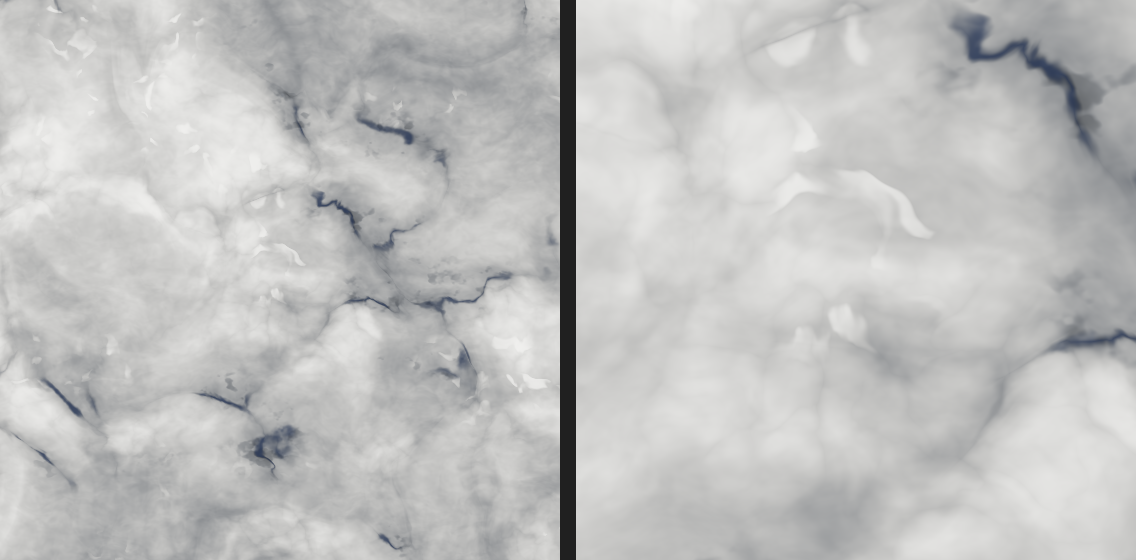
Left: the whole. Right: its middle third, enlarged.
Reproduce this texture procedurally as a Shadertoy shader.

```glsl
const vec3 NAVY = vec3(0.17, 0.23, 0.36);
const vec3 COOL_TINT = vec3(-0.012, 0.0, 0.014);
const vec3 WARM_TINT = vec3(0.003, 0.002, -0.005);
const mat2 OCTAVE_TURN = mat2(0.8, 0.6, -0.6, 0.8);

vec2 hash22(vec2 p) {
    vec3 q = fract(p.xyx * vec3(0.1031, 0.1030, 0.0973));
    q += dot(q, q.yzx + 33.33);
    return fract((q.xx + q.yz) * q.zy);
}

float valueNoise(vec2 p) {
    vec2 cell = floor(p);
    vec2 f = fract(p);
    vec2 w = f * f * f * (f * (f * 6.0 - 15.0) + 10.0);
    float low = mix(hash22(cell).x, hash22(cell + vec2(1, 0)).x, w.x);
    float high = mix(hash22(cell + vec2(0, 1)).x, hash22(cell + vec2(1, 1)).x, w.x);
    return mix(low, high, w.y);
}

// Normalised fractal noise, centred on 0.5
float fbm(vec2 p, int octaves) {
    float sum = 0.0, total = 0.0, amp = 0.5;
    for (int i = 0; i < octaves; i++) {
        sum += amp * valueNoise(p);
        total += amp;
        amp *= 0.5;
        p = OCTAVE_TURN * p * 2.03 + 17.3;
    }
    return sum / total;
}

vec2 warp(vec2 p, float scale, float amount, int octaves) {
    vec2 offset = vec2(fbm(p * scale + 3.7, octaves), fbm(p * scale + 51.2, octaves));
    return p + amount * (offset - 0.5);
}

// x: nearest distance, y: gap to the second nearest, zw: offset from centre
vec4 cells(vec2 p) {
    vec2 base = floor(p);
    float nearest = 9.0, second = 9.0;
    vec2 offset = vec2(0.0);
    for (int y = -2; y <= 2; y++) {
        for (int x = -2; x <= 2; x++) {
            vec2 id = base + vec2(x, y);
            vec2 d = p - id - hash22(id + 7.0);
            float dist = length(d);
            if (dist < nearest) {
                second = nearest;
                nearest = dist;
                offset = d;
            } else {
                second = min(second, dist);
            }
        }
    }
    return vec4(nearest, second - nearest, offset);
}

// Rounded cauliflower bumps
float lumps(vec2 p, float scale) {
    float d = cells(p * scale).x;
    return 0.6 - 1.4 * d * d;
}

void mainImage(out vec4 fragColor, in vec2 fragCoord) {
    vec2 uv = fragCoord / iResolution.y;
    vec2 billow = warp(warp(uv, 3.5, 0.26, 2), 11.0, 0.09, 3);
    vec2 p = warp(billow, 38.0, 0.022, 3);

    // Broad banks and the domes of single clouds
    vec4 puff = cells(p * 4.4 + 11.0);
    float gap = puff.y;
    float tone = 0.772 + 0.34 * (fbm(p * 3.2 + 5.0, 5) - 0.5);
    tone += 0.10 * (smoothstep(0.0, 0.6, gap) - 0.45);
    tone += 0.06 * dot(puff.zw, vec2(-0.5, 0.85)) * smoothstep(0.0, 0.12, gap);

    // Bright lumpy tops in patches
    vec2 soft = warp(warp(uv, 14.0, 0.07, 3), 45.0, 0.02, 3);
    float patchMask = smoothstep(0.5, 0.7, fbm(p * 4.6 + 31.0, 3));
    tone += patchMask * (0.03 + 0.08 * lumps(soft, 11.0) + 0.09 * lumps(soft, 27.0));

    // Mottled grain and fine wisps, stronger in the thin grey veil
    float veil = 1.0 - smoothstep(0.68, 0.84, tone);
    float wisps = fbm(warp(uv, 9.0, 0.08, 3) * vec2(26.0, 42.0), 4) - 0.5;
    float grain = fbm(warp(uv, 30.0, 0.02, 2) * vec2(75.0, 95.0) + 9.0, 2) - 0.5;
    tone += wisps * mix(0.07, 0.12, veil) + grain * mix(0.035, 0.06, veil);

    // Small bright puffs
    float flecks = smoothstep(0.70, 0.95, valueNoise(soft * vec2(48.0, 62.0)));
    tone += 0.13 * flecks * smoothstep(0.62, 0.76, fbm(uv * 6.0 + 71.0, 2));

    // Ragged, broken crevices along the cloud borders
    float open = smoothstep(0.46, 0.70, fbm(uv * 4.4 + 23.0, 3));
    float breaks = smoothstep(0.32, 0.62, fbm(uv * 17.0 + 43.0, 3));
    float ragged = gap + 0.10 * (fbm(uv * 52.0, 3) - 0.5);
    float crack = 1.0 - smoothstep(-0.01, mix(0.04, 0.085, open), ragged);
    crack *= breaks;
    tone -= open * 0.10 * exp(-9.0 * gap);
    tone -= crack * (0.015 + 0.15 * open);

    // Dark flecks where the veil thins beside crevices
    float pits = smoothstep(0.60, 0.80, fbm(uv * vec2(44.0, 58.0) + 15.0, 3));
    tone -= 0.14 * pits * veil * breaks * smoothstep(0.1, 0.7, open);

    // Compress highlights, then tint shadows blue and tops faintly warm
    tone = min(tone, 0.86 + 0.09 * (1.0 - exp(-max(tone - 0.86, 0.0) * 11.0)));
    vec3 color = tone + mix(COOL_TINT, WARM_TINT, smoothstep(0.5, 0.8, tone));
    color = mix(color, NAVY, 0.75 * crack * crack * smoothstep(0.5, 1.0, open));
    fragColor = vec4(clamp(color, 0.0, 1.0), 1.0);
}
```
